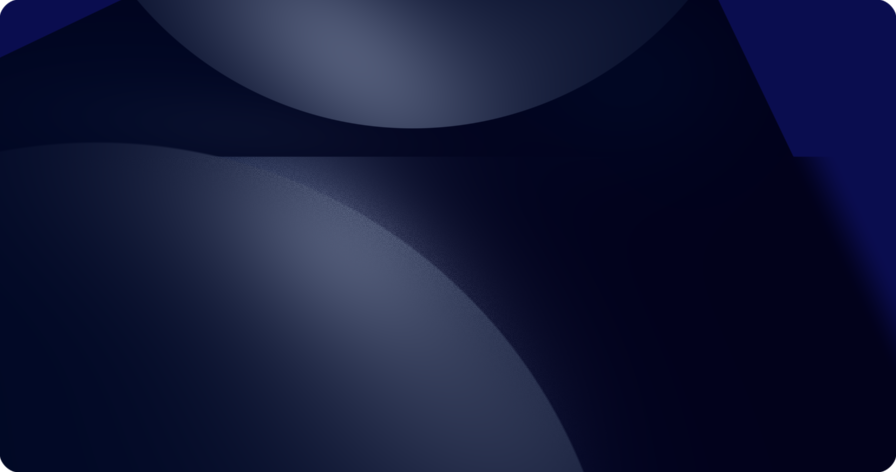
Write a WebGL 1 fragment shader that draws this background.

```glsl
precision highp float;

uniform vec2 u_resolution;

const vec3 NIGHT = vec3(0.006, 0.006, 0.105);
const vec3 NAVY = vec3(0.004, 0.032, 0.145);
const vec3 ROYAL = vec3(0.04, 0.05, 0.31);
const vec3 MIST = vec3(0.97, 1.0, 1.0);
const float SEAM = 0.668;

float hash(vec2 cell) {
  return fract(sin(dot(cell, vec2(12.99, 78.23))) * 4375.85);
}

// Coverage of a signed distance: 1 inside, 0 outside
float cover(float dist, float soft) {
  return 1.0 - smoothstep(-soft, soft, dist);
}

float circle(vec2 p, vec2 center, float radius) {
  return length(p - center) - radius;
}

float roundBox(vec2 p, vec2 halfSize, float radius) {
  vec2 q = abs(p) - halfSize + radius;
  return length(max(q, 0.0)) + min(max(q.x, q.y), 0.0) - radius;
}

// Signed distance to a line through a point, positive along the normal
float halfPlane(vec2 p, vec2 point, vec2 normal) {
  return dot(p - point, normalize(normal));
}

// Elliptical gaussian whose first axis points along the given angle
float glow(vec2 p, vec2 center, float angle, vec2 spread) {
  vec2 d = p - center;
  vec2 axis = vec2(cos(angle), sin(angle));
  vec2 q = vec2(dot(d, axis), dot(d, vec2(-axis.y, axis.x))) / spread;
  return exp(-0.5 * dot(q, q));
}

// Dark band between two royal blue corners
vec3 backdrop(vec2 p, float px) {
  float navyMix = glow(p, vec2(0.25, 0.75), 0.0, vec2(0.5, 0.2))
                + 0.75 * glow(p, vec2(1.34, 0.84), 0.0, vec2(0.16, 0.13));
  vec3 band = mix(NIGHT, NAVY, min(navyMix, 1.0));
  band += MIST * 0.03 * glow(p, vec2(0.55, 0.72), -0.1, vec2(0.25, 0.06));

  float left = halfPlane(p, vec2(0.0, 0.878), vec2(-0.476, 1.0));
  float right = halfPlane(p, vec2(1.522, 1.0), vec2(1.0, 0.479));
  float below = cover(p.y - SEAM, px);
  float rightBlue = mix(1.0 - cover(right, px),
                        smoothstep(-0.015, 0.085, right), below);
  return mix(band, ROYAL, max(1.0 - cover(left, px), rightBlue));
}

// Upper disc with a diagonal highlight
vec3 upperDisc(vec2 p) {
  float light = 0.20 * glow(p, vec2(0.72, 0.90), -0.75, vec2(0.24, 0.12))
              + 0.09 * glow(p, vec2(0.76, 0.87), -0.6, vec2(0.32, 0.19))
              + 0.065 * glow(p, vec2(1.08, 0.86), 0.4, vec2(0.30, 0.18))
              + 0.04 * glow(p, vec2(0.42, 0.98), -0.7, vec2(0.20, 0.12));
  return NAVY + MIST * light;
}

// Lower disc lit along its right shoulder
vec3 lowerDisc(vec2 p) {
  float light = 0.17 * glow(p, vec2(0.88, 0.34), -0.86, vec2(0.46, 0.23))
              + 0.13 * glow(p, vec2(0.72, 0.50), -0.7, vec2(0.19, 0.13))
              + 0.05 * glow(p, vec2(0.45, 0.58), -0.3, vec2(0.30, 0.16))
              + 0.035 * glow(p, vec2(1.0, 0.05), 0.0, vec2(0.40, 0.25));
  return NAVY + MIST * light;
}

// Light spilling past the rim, strongest near the seam
float halo(vec2 p, float dist) {
  float along = 0.20 * glow(p, vec2(0.68, 0.62), -0.7, vec2(0.21, 0.16))
              + 0.07 * glow(p, vec2(0.98, 0.42), -0.86, vec2(0.32, 0.20));
  return along * exp(-max(dist, 0.0) / 0.10);
}

void main() {
  vec2 p = gl_FragCoord.xy / u_resolution.y;
  float px = 1.0 / u_resolution.y;
  vec2 halfSize = 0.5 * vec2(u_resolution.x / u_resolution.y, 1.0);

  vec3 color = backdrop(p, px);

  float upper = circle(p, vec2(0.874, 1.490), 0.762);
  color = mix(color, upperDisc(p), cover(upper, px));

  float lower = circle(p, vec2(0.205, -0.413), 1.111);
  float below = cover(p.y - SEAM, px);
  color += MIST * halo(p, lower) * below;
  color += vec3(0.0, 0.012, 0.03) * below * exp(-max(lower, 0.0) / 0.16);
  color = mix(color, lowerDisc(p), cover(lower, px * 1.5));

  // Fine grain along the lit rim
  float grain = hash(floor(p * 400.0)) - 0.5;
  float rim = exp(-abs(lower) / 0.035) * below;
  color += grain * rim * 0.05 * glow(p, vec2(0.75, 0.54), -0.75, vec2(0.35, 0.2));

  // Rounded card corners
  float card = roundBox(p - halfSize, halfSize, 0.045);
  color = mix(vec3(1.0), color, cover(card - px, px));
  gl_FragColor = vec4(color, 1.0);
}
```
